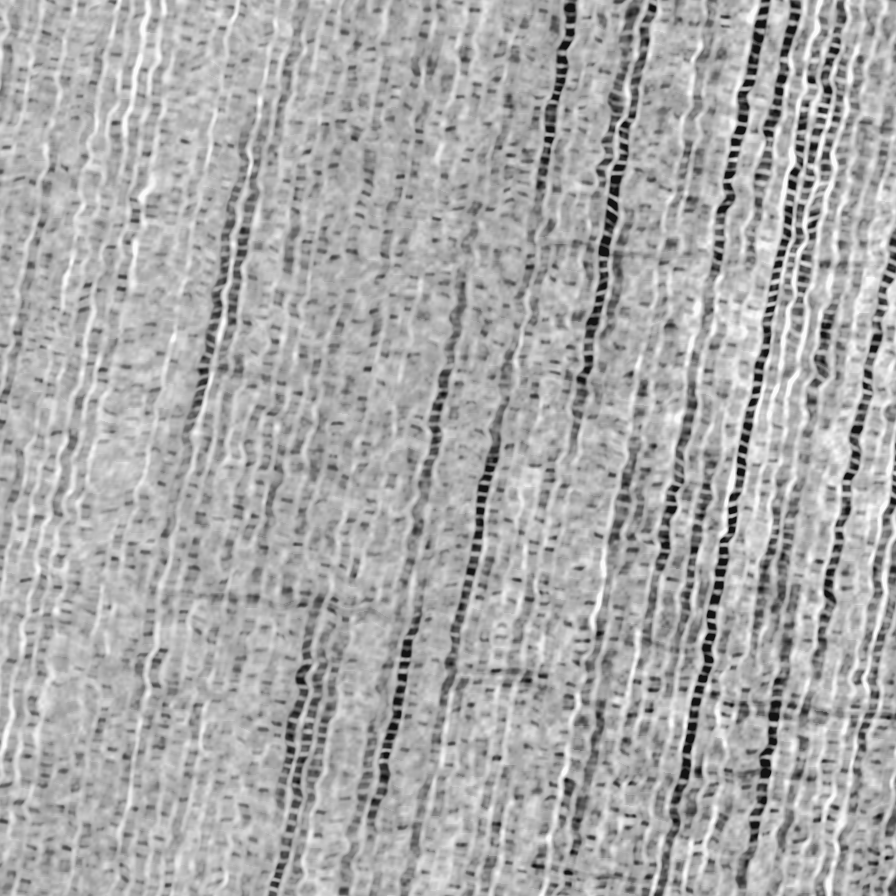
Write a WebGL 2 fragment shader that draws this texture.

```glsl
#version 300 es
precision highp float;
// Coarse grey woven cloth with slanted warp threads and fine weft rows.
// Thread, row and cell hashes set a relative brightness, with dark streaks
// along some threads; a tone curve then turns that into soft greys.

uniform vec2 u_resolution;
out vec4 fragColor;

const float WARP_SLANT = 0.19;     // sideways lean of the warp threads
const float WEFT_SLANT = 0.11;     // fall of the weft rows to the right
const float THREADS = 56.0;        // warp threads per canvas
const float ROWS = 76.0;           // weft rows per canvas
const float WARP_JITTER = 0.5;     // ragged thread edges, in threads
const float WEFT_JITTER = 0.8;     // uneven rows, in rows
const float STREAK_DEPTH = 2.5;    // darkness of the darkest threads
const float GRAIN = 2.5;           // strength of the fibre grain
const float CLOUD = 1.1;           // strength of the broad shading
const float MID_GREY = 0.705;
const float TONE_SLOPE = 0.115;    // contrast of the light greys
const float SHADOW_SLOPE = 0.11;   // extra contrast in the shadows
const float SHADOW_START = -0.8;

float hash(vec2 p) {
    uvec2 q = uvec2(ivec2(floor(p))) * uvec2(1597334673u, 3812015801u);
    uint n = q.x ^ q.y;
    n = (n ^ (n >> 15)) * 2246822519u;
    n = (n ^ (n >> 13)) * 3266489917u;
    n ^= n >> 16;
    return float(n >> 8) / 16777216.0;
}

float noise(vec2 p) {
    vec2 i = floor(p);
    vec2 f = fract(p);
    f = f * f * (3.0 - 2.0 * f);
    float low = mix(hash(i), hash(i + vec2(1, 0)), f.x);
    float high = mix(hash(i + vec2(0, 1)), hash(i + vec2(1, 1)), f.x);
    return mix(low, high, f.y);
}

// Relative brightness of the weave, roughly centred on zero.
float weave(vec2 p) {
    // Slanted cloth axes with a slight wobble
    float across = p.x - WARP_SLANT * p.y;
    float along = p.y + WEFT_SLANT * p.x;
    across += 0.012 * (noise(vec2(across * 3.0, along * 3.0) + 40.0) - 0.5);
    along += 0.012 * (noise(vec2(across * 9.0, along * 7.0) + 80.0) - 0.5);

    // Warp threads of uneven width with ragged edges
    float warp = across * THREADS + 0.8 * noise(vec2(across * 18.0, 120.5));
    warp += WARP_JITTER * (noise(vec2(across * 45.0, along * 60.0) + 150.0) - 0.5);
    float thread = floor(warp);
    float seam = floor(warp + 0.5);
    float gap = smoothstep(0.17, 0.48, abs(fract(warp) - 0.5));

    // Weft rows, shifted from thread to thread
    float row = along * ROWS;
    row += WEFT_JITTER * (noise(vec2(across * 40.0, along * 25.0) + 180.0) - 0.5);
    float weft = row + 0.5 * mod(thread, 2.0) + 0.3 * hash(vec2(thread, 307.0));
    float cell = hash(vec2(thread, floor(weft) + 400.0));
    float tickRandom = hash(vec2(thread + 500.0, floor(weft + 0.5)));
    float tick = smoothstep(0.14, 0.48, abs(fract(weft) - 0.5)) * (1.0 - gap);
    float core = (1.0 - gap) * (1.0 - tick * (0.4 + 0.6 * tickRandom));

    // Bright seams broken into dashes
    float dash = noise(vec2(seam * 3.0, row * 0.9 + 200.0));
    float seamLight = hash(vec2(seam, 211.0));
    seamLight *= 0.5 + noise(vec2(seam * 5.0, along * 9.0));

    // Thread tone, grouped into dark streaks that gather on the right
    float tone = 0.5 * hash(vec2(thread, 601.0))
               + 0.5 * noise(vec2(thread * 7.0, along * 4.0 + 700.0));
    float band = noise(vec2(across * 8.0 + 30.0, along * 0.9 + 800.0)) - 0.5;
    float patchy = noise(vec2(across * 16.0, along * 10.0) + 850.0) - 0.5;
    float density = tone + 0.6 * band + 0.3 * patchy + 0.2 * (across - 0.4);
    float streak = smoothstep(0.55, 1.0, density);

    float light = 0.0;
    light += (1.0 - gap) * 1.5 * (0.5 - tone);
    light -= STREAK_DEPTH * streak * core * (0.6 + 0.8 * cell);
    light += gap * (0.1 + 0.5 * seamLight + 1.9 * seamLight * dash);
    light += tick * mix(0.5 - 2.2 * tickRandom, 0.1 + 0.9 * tickRandom, streak);
    light += core * 1.3 * (cell - 0.5);

    // Occasional faint creases along the weft
    float crease = 0.5 * hash(vec2(floor(row), 901.0))
                 + 0.5 * noise(vec2(across * 6.0, floor(row) * 3.0 + 950.0));
    float creaseShape = 1.0 - smoothstep(0.1, 0.5, abs(fract(row) - 0.5));
    light -= 0.9 * smoothstep(0.78, 0.95, crease) * creaseShape;

    // Fibre grain and broad shading
    float grain = 0.65 * noise(vec2(across * 120.0, along * 115.0) + 1000.0)
                + 0.35 * noise(vec2(across * 230.0, along * 210.0) + 2000.0);
    light += GRAIN * (grain - 0.5);
    light += CLOUD * (noise(vec2(across * 4.0, along * 2.5) + 60.0) - 0.5);

    // The right side is woven with more contrast
    return light * mix(0.88, 1.2, smoothstep(0.25, 0.75, across));
}

void main() {
    vec2 p = gl_FragCoord.xy / u_resolution.y;
    float light = weave(p);
    float grey = MID_GREY + TONE_SLOPE * light;
    grey -= SHADOW_SLOPE * max(SHADOW_START - light, 0.0);
    fragColor = vec4(vec3(clamp(grey, 0.07, 0.98)), 1.0);
}
```
